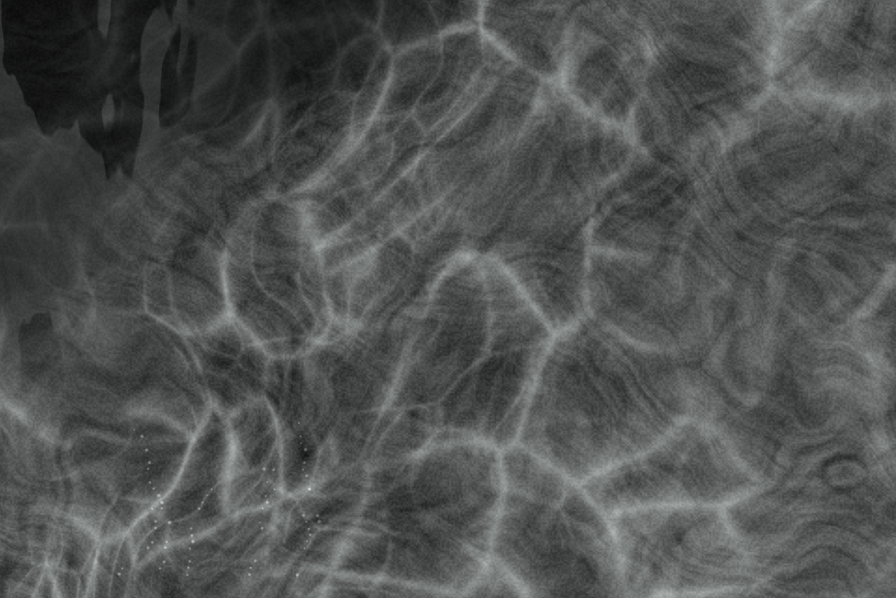
This texture is drawn by a Shadertoy shader. Its source:

```glsl
// Light caustics in murky water: warped Voronoi borders make a bright net,
// stretched noise adds silky fibres, and a soft shadow fills the upper left.
// Dim vertical fronds, strands of tiny beads and film grain finish the scene.

const vec3 TINT = vec3(0.97, 1.0, 0.985);
const float SHADOW_LEVEL = 0.08;
const float WATER_LEVEL = 0.285;
const float NET_SCALE_LEFT = 6.4;
const float NET_SCALE_RIGHT = 4.9;
const float NET_GAIN = 0.19;
const float GLOW_GAIN = 0.055;
const float FIBRE_GAIN = 0.22;
const float HAZE_GAIN = 0.22;
const float FROND_GAIN = 0.11;
const float GRAIN_GAIN = 0.085;
const float GRAIN_SCALE = 320.0;
const float SHOULDER = 0.46;
const int STRANDS = 6;
const float BEAD_SPACING = 0.011;

float hash(vec2 p) {
    vec3 q = fract(p.xyx * 0.1031);
    q += dot(q, q.yzx + 33.33);
    return fract((q.x + q.y) * q.z);
}

vec2 hash2(vec2 p) {
    return vec2(hash(p), hash(p + 71.7));
}

float noise(vec2 p) {
    vec2 i = floor(p), f = fract(p);
    f = f * f * (3.0 - 2.0 * f);
    return mix(mix(hash(i), hash(i + vec2(1, 0)), f.x),
               mix(hash(i + vec2(0, 1)), hash(i + vec2(1, 1)), f.x), f.y);
}

float fbm(vec2 p) {
    float sum = 0.0, amp = 0.53;
    for (int i = 0; i < 4; i++) {
        sum += amp * noise(p);
        p = mat2(1.6, 1.2, -1.2, 1.6) * p + 17.3;
        amp *= 0.5;
    }
    return sum;
}

vec2 fbm2(vec2 p) {
    return vec2(fbm(p), fbm(p + 43.1)) - 0.5;
}

vec2 noise2(vec2 p) {
    return vec2(noise(p), noise(p + 43.1)) - 0.5;
}

// Distance to the nearest Voronoi border
float borderDistance(vec2 p) {
    vec2 cell = floor(p), f = fract(p), nearest = vec2(0.0);
    float best = 9.0, border = 9.0;
    for (int y = -1; y <= 1; y++)
    for (int x = -1; x <= 1; x++) {
        vec2 g = vec2(x, y);
        vec2 r = g + hash2(cell + g + 50.0) - f;
        if (dot(r, r) < best) { best = dot(r, r); nearest = r; }
    }
    for (int y = -2; y <= 2; y++)
    for (int x = -2; x <= 2; x++) {
        vec2 g = vec2(x, y);
        vec2 r = g + hash2(cell + g + 50.0) - f;
        vec2 d = r - nearest;
        if (dot(d, d) > 1e-4)
            border = min(border, dot(0.5 * (r + nearest), normalize(d)));
    }
    return border;
}

float thread(float d, float width) {
    return 1.0 / (1.0 + d * d / (width * width));
}

// Broken vertical strands of small bright beads at the lower left
float beads(vec2 p, float pixel) {
    float sum = 0.0;
    for (int i = 0; i < STRANDS; i++) {
        float id = float(i), row = floor(p.y / BEAD_SPACING);
        vec2 rnd = hash2(vec2(id, row + 9.0));
        float y = (row + 0.35 + 0.3 * rnd.y) * BEAD_SPACING;
        float x = 0.22 + 0.062 * id + 0.1 * (noise(vec2(y * 9.0, id * 5.0)) - 0.5);
        float radius = 0.001 + 0.0017 * rnd.x;
        float top = 0.14 + 0.2 * hash(vec2(id, 3.0));
        float on = step(0.4, rnd.y) * step(0.03, y) * step(y, top);
        on *= step(0.4, noise(vec2(y * 30.0, id * 7.0)));
        float d = length(p - vec2(x + 0.008 * (rnd.x - 0.5), y));
        sum += on * (1.0 - smoothstep(radius - pixel, radius + pixel, d));
    }
    return min(sum, 1.0);
}

void mainImage(out vec4 fragColor, in vec2 fragCoord) {
    vec2 p = fragCoord / iResolution.y;
    float pixel = 1.0 / iResolution.y;
    vec2 warp = fbm2(p * 3.0), ripple = noise2(p * 11.0 + 8.0);

    // Shadow and haze
    float side = p.x - 0.16 - (p.y - 0.4) * 0.98 + 0.45 * warp.x;
    float light = smoothstep(-0.26, 0.15, side);
    float v = mix(SHADOW_LEVEL, WATER_LEVEL, light);
    v += HAZE_GAIN * (fbm(p * 2.6 + 5.0) - 0.48) * mix(0.15, 1.0, light);
    v += 0.03 * smoothstep(0.5, 1.4, p.x) * light;

    // Fronds in the shadow
    float frond = fbm(vec2(p.x * 13.0, p.y * 3.2) + 0.8 * warp);
    v += FROND_GAIN * smoothstep(0.5, 0.535, frond) * (1.0 - light)
       * (1.0 - smoothstep(0.2, 0.55, p.x));

    // Caustic nets, coarse and fine
    vec2 w = p + 0.2 * noise2(p * 3.5) + 0.03 * ripple;
    vec2 q = mat2(0.95, 0.38, -0.31, 0.92) * w;
    q = q * vec2(1.15, 0.78) * mix(NET_SCALE_LEFT, NET_SCALE_RIGHT, p.x / 1.5);
    float coarse = borderDistance(q);
    float fine = borderDistance(q * 1.6 + 0.5 * ripple + 20.0);
    float strength = 1.15 * smoothstep(0.25, 0.7, fbm(p * 6.0 + 31.0));
    float soft = mix(0.028, 0.06, noise(p * 4.0 + 3.0));
    float lit = mix(0.3, 1.0, light);
    float middle = 1.0 - smoothstep(0.7, 1.2, p.x);
    v += lit * strength * (NET_GAIN * thread(coarse, soft) + GLOW_GAIN * thread(coarse, 0.15));
    v += lit * (0.03 + 0.08 * middle) * strength * thread(fine, 0.05);
    v -= 0.04 * light * smoothstep(0.1, 0.4, coarse);

    // Silky fibres
    vec2 s = mat2(0.8, 0.6, -0.6, 0.8) * (p + 0.4 * warp);
    float fibre = fbm(s * vec2(44.0, 9.0)) + 0.8 * fbm(s.yx * vec2(75.0, 12.0) + 12.0) - 0.9;
    v += FIBRE_GAIN * fibre * mix(0.3, 1.0, light);

    // Beads, a small ringed speck, softened highlights and grain
    v = min(v, SHOULDER) + 0.7 * max(v - SHOULDER, 0.0);
    v += 0.24 * beads(p, pixel);
    float speck = length((p - vec2(1.415, 0.21)) * vec2(1.0, 1.3)) + 0.02 * ripple.x;
    v -= 0.11 * exp(-pow((speck - 0.033) / 0.008, 2.0)) + 0.07 * exp(-pow(speck / 0.015, 2.0));
    v += GRAIN_GAIN * (noise(p * GRAIN_SCALE) - 0.5) * mix(0.4, 1.0, light);

    fragColor = vec4(clamp(max(v, 0.045) * TINT, 0.0, 1.0), 1.0);
}
```
